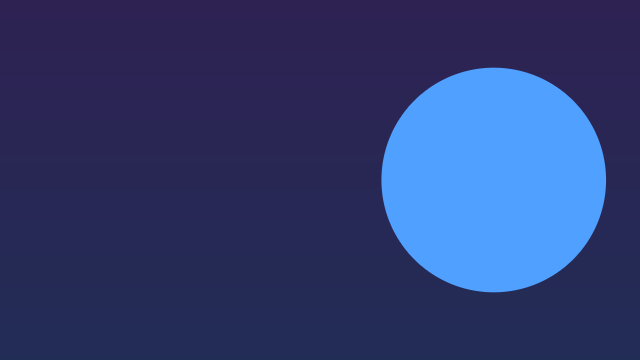
A WebGL 1 fragment shader for this background:

```glsl
precision highp float;
// A flat bright blue disc, right of centre, over a vertical dusk gradient.
// The gradient is a linear mix over the height; the disc is a circle distance
// function, in units of canvas height, with an edge one pixel wide.

uniform vec2 u_resolution;

const vec3 SKY_BOTTOM = vec3(0.133, 0.175, 0.337);
const vec3 SKY_TOP = vec3(0.180, 0.133, 0.325);
const vec3 DISC_COLOR = vec3(0.314, 0.627, 1.0);
const vec2 DISC_CENTER = vec2(0.4826, 0.0); // from the canvas centre
const float DISC_RADIUS = 0.312;

float circleDistance(vec2 point, vec2 center, float radius) {
    return length(point - center) - radius;
}

void main() {
    float pixel = 1.0 / u_resolution.y;
    vec2 point = (gl_FragCoord.xy - 0.5 * u_resolution) * pixel;

    // Background gradient
    vec3 color = mix(SKY_BOTTOM, SKY_TOP, point.y + 0.5);

    // Disc with a smoothed edge
    float edge = circleDistance(point, DISC_CENTER, DISC_RADIUS);
    float coverage = clamp(0.5 - edge / pixel, 0.0, 1.0);
    color = mix(color, DISC_COLOR, coverage);

    gl_FragColor = vec4(color, 1.0);
}
```
